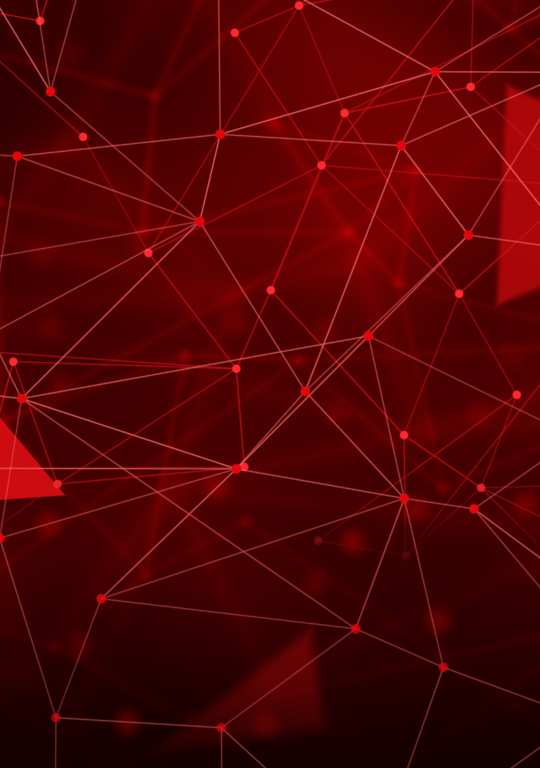
Write a WebGL 2 fragment shader that draws this background.

```glsl
#version 300 es
precision highp float;
// Dark red backdrop with layered webs of nodes and lines, soft glows and a few facets.

uniform vec2 u_resolution;
out vec4 fragColor;

// Colours
const vec3 RED_TINT    = vec3(1.0, 0.006, 0.016);
const vec3 FRONT_LINE  = vec3(0.96, 0.42, 0.41);
const vec3 FRONT_NODE  = vec3(0.90, 0.02, 0.04);
const vec3 MIDDLE_LINE = vec3(0.84, 0.07, 0.09);
const vec3 MIDDLE_NODE = vec3(1.00, 0.16, 0.19);
const vec3 FACET_RED   = vec3(0.72, 0.03, 0.04);
const vec3 FACET_HOT   = vec3(0.86, 0.05, 0.07);

// Sizes in canvas heights
const float FRONT_CELL  = 0.195;
const float MIDDLE_CELL = 0.170;
const float BACK_CELL   = 0.20;
const float HAZE_CELL   = 0.31;
const float BOKEH_CELL  = 0.13;
const float CLOUD_CELL  = 0.17;
const float LINE_HALF   = 0.0009;
const float FRONT_DOT   = 0.0062;
const float MIDDLE_DOT  = 0.0055;
const float BACK_BLUR   = 0.011;
const float HAZE_BLUR   = 0.030;
const float BOKEH_SIZE  = 0.028;

// Strengths
const float JITTER      = 0.8;
const float BOTTOM_TONE = 0.06;
const float MAIN_TONE   = 0.29;
const float GLOW_TONE   = 0.10;
const float CLOUD_TONE  = 0.15;
const float BACK_TONE   = 0.17;
const float HAZE_TONE   = 0.13;
const float BOKEH_TONE  = 0.22;

vec2 hash22(vec2 p) {
  vec3 a = fract(p.xyx * vec3(0.1031, 0.1030, 0.0973));
  a += dot(a, a.yzx + 33.33);
  return fract((a.xx + a.yz) * a.zy);
}

float cloud(vec2 p) {
  vec2 i = floor(p), f = smoothstep(0.0, 1.0, fract(p));
  float low = mix(hash22(i).x, hash22(i + vec2(1, 0)).x, f.x);
  float high = mix(hash22(i + vec2(0, 1)).x, hash22(i + vec2(1, 1)).x, f.x);
  return mix(low, high, f.y);
}

vec2 rotate(vec2 p, float angle) {
  float c = cos(angle), s = sin(angle);
  return vec2(c * p.x - s * p.y, s * p.x + c * p.y);
}

float coverage(float d, float softness) {
  return 1.0 - smoothstep(-softness, softness, d);
}

float segmentDistance(vec2 p, vec2 a, vec2 b) {
  vec2 pa = p - a, ba = b - a;
  return length(pa - ba * clamp(dot(pa, ba) / dot(ba, ba), 0.0, 1.0));
}

vec2 nodeAt(vec2 id, float seed) {
  return id + 0.5 + (hash22(id + seed) - 0.5) * JITTER;
}

// Web of jittered nodes; returns line coverage in x and node coverage in y.
vec2 web(vec2 p, float cell, float seed, float softness, float dotRadius, float keep, float reach) {
  p /= cell;
  vec2 base = floor(p), clear = vec2(1.0);
  for (int j = -2; j <= 1; j++) {
    for (int i = -3; i <= 3; i++) {
      vec2 id = base + vec2(i, j);
      vec2 a = nodeAt(id, seed);
      vec2 rnd = hash22(id + seed + 57.0);
      float side = rnd.x < 0.5 ? -1.0 : 1.0;
      float span = rnd.y < reach ? 2.0 : 1.0;
      vec2 offsets[3] = vec2[3](vec2(1, 0), vec2(0, 1), vec2(side * span, 1));
      for (int k = 0; k < 3; k++) {
        vec2 pick = hash22(id + seed + 91.0 + 23.0 * float(k));
        float d = segmentDistance(p, a, nodeAt(id + offsets[k], seed)) * cell;
        float strength = step(pick.x, keep) * mix(0.5, 1.0, pick.y);
        clear.x *= 1.0 - strength * coverage(d - LINE_HALF, softness);
      }
      clear.y *= 1.0 - coverage(length(p - a) * cell - dotRadius, softness);
    }
  }
  return 1.0 - clear;
}

// Scattered blurred spots.
float bokeh(vec2 p) {
  p /= BOKEH_CELL;
  float sum = 0.0;
  for (int j = -1; j <= 1; j++) {
    for (int i = -1; i <= 1; i++) {
      vec2 id = floor(p) + vec2(i, j);
      vec2 rnd = hash22(id + 203.0);
      float d = length(p - nodeAt(id, 171.0)) * BOKEH_CELL;
      sum += step(rnd.x, 0.5) * mix(0.4, 1.0, rnd.y) * (1.0 - smoothstep(0.0, BOKEH_SIZE, d));
    }
  }
  return sum;
}

float halfPlane(vec2 p, vec2 a, vec2 b) {
  return dot(p - a, normalize(vec2(b.y - a.y, a.x - b.x)));
}

// Counter-clockwise triangle.
float facet(vec2 p, vec2 a, vec2 b, vec2 c, float softness) {
  return coverage(max(halfPlane(p, a, b), max(halfPlane(p, b, c), halfPlane(p, c, a))), softness);
}

void main() {
  vec2 p = gl_FragCoord.xy / u_resolution.y;
  float pixel = 1.0 / u_resolution.y;

  // Backdrop tone with broad glows and clouds
  float rise = smoothstep(-0.1, 0.42, p.y);
  float tone = mix(BOTTOM_TONE, MAIN_TONE, rise);
  vec2 fromGlow = p - vec2(0.46, 0.72), fromCorner = p - vec2(0.0, 1.0);
  tone += GLOW_TONE * exp(-12.0 * dot(fromGlow, fromGlow));
  tone -= 0.10 * exp(-14.0 * dot(fromCorner, fromCorner));
  tone += CLOUD_TONE * (cloud(rotate(p, 0.6) / CLOUD_CELL + 19.0) - 0.5) * rise;

  // Blurred webs and spots
  vec2 back = web(rotate(p, 0.12), BACK_CELL, 11.0, BACK_BLUR, 0.006, 0.6, 0.4);
  vec2 haze = web(rotate(p, -0.5), HAZE_CELL, 29.0, HAZE_BLUR, 0.0, 0.7, 0.4);
  tone += (BACK_TONE * back.x + 0.10 * back.y + HAZE_TONE * haze.x) * rise;
  tone += BOKEH_TONE * bokeh(p) * mix(1.0, 0.5, smoothstep(0.3, 0.6, p.y));
  vec3 color = max(tone, 0.0) * RED_TINT;

  // Facets
  float block = facet(p, vec2(0.660, 0.889), vec2(0.647, 0.603), vec2(0.991, 0.740), 0.006);
  float wedge = facet(p, vec2(0.085, 0.355), vec2(-0.1, 0.575), vec2(-0.1, 0.342), pixel);
  float shard = facet(p, vec2(0.404, 0.180), vec2(0.195, 0.017), vec2(0.423, 0.050), 0.012);
  color = mix(color, FACET_RED, 0.85 * block);
  color = mix(color, FACET_HOT, 0.9 * wedge);
  color = mix(color, FACET_RED, 0.4 * shard * smoothstep(-0.04, 0.16, p.y));

  // Sharp webs
  vec2 middle = web(rotate(p, -0.35), MIDDLE_CELL, 37.0, pixel, MIDDLE_DOT, 0.72, 0.6);
  middle *= smoothstep(0.24, 0.42, p.y);
  color = mix(color, MIDDLE_LINE, 0.8 * middle.x);
  color = mix(color, MIDDLE_NODE, middle.y);
  vec2 front = web(rotate(p, 0.4), FRONT_CELL, 73.0, pixel, FRONT_DOT, 0.82, 0.25);
  front *= mix(0.6, 1.0, smoothstep(0.0, 0.4, p.y));
  color = mix(color, FRONT_LINE, 0.85 * front.x);
  color = mix(color, FRONT_NODE, front.y);

  fragColor = vec4(clamp(color, 0.0, 1.0), 1.0);
}
```
